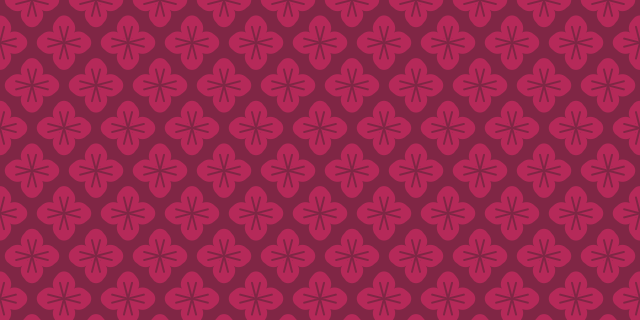
A Shadertoy shader for this pattern:

```glsl
// Staggered rows of four-petalled blossoms with paired stamens, in two tones of crimson.

// Lengths are in units of the horizontal pitch between blossoms.
const float BLOSSOMS_ACROSS = 10.0;
const vec2 LATTICE = vec2(1.0, 4.0 / 3.0);   // each lattice holds every other row
const vec3 GROUND = vec3(0.50, 0.15, 0.27);
const vec3 PETAL = vec3(0.71, 0.16, 0.35);
const float BODY_CENTER = 0.226;
const float BODY_RADIUS = 0.174;
const float TIP_CENTER = 0.295;
const float TIP_RADIUS = 0.130;
const float HEART_RADIUS = 0.09;
const float STAMEN_ANGLE = 0.25;
const float STAMEN_LENGTH = 0.255;
const float STAMEN_HALF_WIDTH = 0.0155;

// Hull of two circles: r1 at the origin and r2 at height h.
float roundedCone(vec2 p, float r1, float r2, float h) {
    p.x = abs(p.x);
    float slope = (r1 - r2) / h;
    float rise = sqrt(1.0 - slope * slope);
    float k = dot(p, vec2(-slope, rise));
    if (k < 0.0) return length(p) - r1;
    if (k > rise * h) return length(p - vec2(0.0, h)) - r2;
    return dot(p, vec2(rise, slope)) - r1;
}

float segment(vec2 p, vec2 end) {
    float t = clamp(dot(p, end) / dot(end, end), 0.0, 1.0);
    return length(p - end * t);
}

// Signed distance to a blossom with its stamens cut out.
float blossom(vec2 p) {
    // Fold the eight-way symmetry into half of one upright petal.
    p = abs(p);
    if (p.x > p.y) p = p.yx;

    float petal = roundedCone(p - vec2(0.0, BODY_CENTER), BODY_RADIUS,
                              TIP_RADIUS, TIP_CENTER - BODY_CENTER);
    float flower = min(petal, length(p) - HEART_RADIUS);

    vec2 stamenEnd = STAMEN_LENGTH * vec2(sin(STAMEN_ANGLE), cos(STAMEN_ANGLE));
    float stamen = segment(p, stamenEnd) - STAMEN_HALF_WIDTH;
    return max(flower, -stamen);
}

// Nearest blossom on a rectangular lattice through the given origin.
float blossomLattice(vec2 p, vec2 origin) {
    p -= origin;
    return blossom(p - LATTICE * round(p / LATTICE));
}

void mainImage(out vec4 fragColor, in vec2 fragCoord) {
    // The rows are anchored to the top edge.
    float pixel = BLOSSOMS_ACROSS / iResolution.x;
    vec2 p = vec2(fragCoord.x, iResolution.y - fragCoord.y) * pixel;

    // Two interleaved lattices make the half-drop rows.
    float d = min(blossomLattice(p, vec2(0.5, 0.0) * LATTICE),
                  blossomLattice(p, vec2(0.0, 0.5) * LATTICE));

    float coverage = clamp(0.5 - d / pixel, 0.0, 1.0);
    fragColor = vec4(mix(GROUND, PETAL, coverage), 1.0);
}
```
